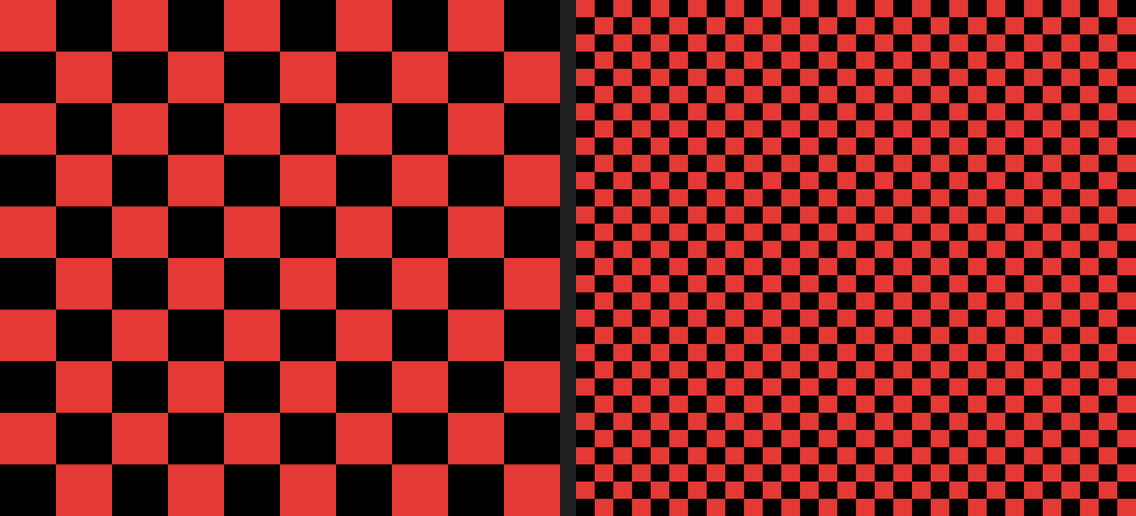
Left: one tile. Right: repeated 3 by 3.
Give the GLSL for this pattern, as a WebGL 1 fragment shader.

```glsl
precision highp float;

uniform vec2 u_resolution;

// Even cell counts keep the alternation continuous across the borders.
const vec2 CELLS = vec2(10.0, 10.0);
const vec3 RED = vec3(0.898, 0.224, 0.208);
const vec3 BLACK = vec3(0.0);
const float EDGE_PIXELS = 1.0;

// Square wave per axis: -1 in even cells, +1 in odd ones, with ramped edges.
vec2 smoothSquareWave(vec2 cell, vec2 edgeWidth) {
  vec2 edgeDistance = 0.5 - abs(fract(cell) - 0.5);
  vec2 side = 2.0 * mod(floor(cell), 2.0) - 1.0;
  return side * clamp(2.0 * edgeDistance / edgeWidth, 0.0, 1.0);
}

void main() {
  vec2 cell = gl_FragCoord.xy / u_resolution * CELLS;
  vec2 edgeWidth = EDGE_PIXELS * CELLS / u_resolution;

  // The product of both waves is the checkerboard; the lower left is black.
  vec2 wave = smoothSquareWave(cell, edgeWidth);
  float redCoverage = 0.5 - 0.5 * wave.x * wave.y;

  gl_FragColor = vec4(mix(BLACK, RED, redCoverage), 1.0);
}
```
